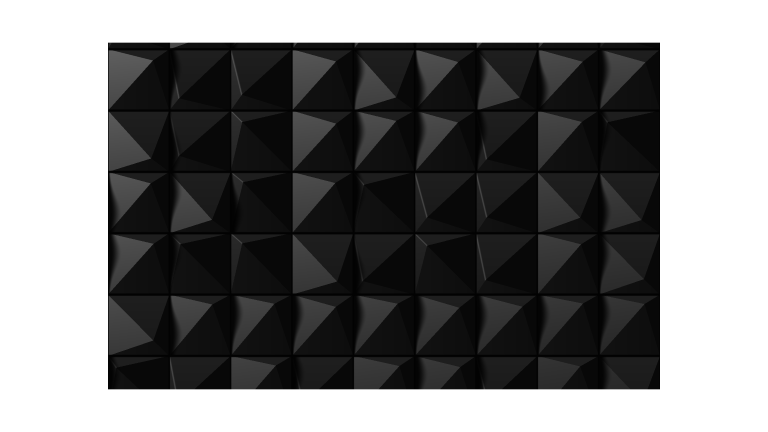
This pattern is drawn by a Shadertoy shader. Its source:

```glsl
float hash(vec2 p) {
    return fract(sin(dot(p, vec2(127.1, 311.7))) * 43758.5453);
}

// Off-centre pyramid tip inside a unit tile, leaning towards one corner
vec2 apexOf(vec2 cell) {
    bool right = hash(cell) < 0.58;
    bool top = hash(cell + 17.3) < (right ? 0.66 : 0.42);
    vec2 jitter = vec2(hash(cell + 5.1), hash(cell + 9.7)) - 0.5;
    return vec2(right ? 0.73 : 0.17, top ? 0.82 : 0.23) + 0.07 * jitter;
}

float tileTone(vec2 p) {
    vec2 grid = (p + vec2(0.639, 0.324)) / 0.142;
    vec2 cell = floor(grid), u = fract(grid);
    vec2 apex = apexOf(cell);

    // Height of each side's plane; the lowest one is the visible facet
    vec2 low = u / apex;
    vec2 high = (1.0 - u) / (1.0 - apex);
    float height = min(min(low.x, low.y), min(high.x, high.y));

    // Light from the upper left, fading across the wall
    float light = 0.25 - 0.07 * p.x + 0.12 * p.y;
    float tone = 0.03;
    if (height == low.x) tone = light * (apex.x > 0.5 ? 1.0 : 0.55) * (0.85 + 0.25 * u.y);
    else if (height == high.y) tone = 0.09 + 0.03 * u.y;
    else if (height == low.y) tone = 0.05 + 0.02 * (1.0 - u.x);

    // Thin glint on the ridge of left-leaning tiles
    if (apex.x < 0.5 && height == min(low.x, high.y)) {
        float ridge = abs(low.x - high.y) * apex.x;
        tone += 0.16 * (1.0 - smoothstep(0.0, 0.022, ridge));
    }

    // Soft bulging shadow thrown by a right-leaning neighbour
    vec2 caster = apexOf(cell - vec2(1.0, 0.0));
    if (caster.x > 0.5) {
        float off = (u.y - mix(0.5, caster.y, 0.6)) / 0.38;
        float reach = 0.03 + 0.2 * exp(-off * off);
        tone *= mix(0.08, 1.0, smoothstep(0.2 * reach, reach, u.x));
    }

    // Dark joints, heavier on the horizontal ones
    vec2 joint = min(u, 1.0 - u);
    tone *= smoothstep(0.004, 0.018, joint.x) * smoothstep(0.008, 0.028, joint.y);
    return max(tone, 0.008);
}

void mainImage(out vec4 fragColor, in vec2 fragCoord) {
    const int SAMPLES = 3;
    float sum = 0.0;
    for (int j = 0; j < SAMPLES; j++)
    for (int i = 0; i < SAMPLES; i++) {
        vec2 offset = (vec2(i, j) + 0.5) / float(SAMPLES) - 0.5;
        vec2 p = (fragCoord + offset - 0.5 * iResolution.xy) / iResolution.y;
        // Tiled panel on a white ground
        bool inside = all(lessThan(abs(p), vec2(0.639, 0.4016)));
        sum += inside ? tileTone(p) : 1.0;
    }
    fragColor = vec4(vec3(sum / float(SAMPLES * SAMPLES)), 1.0);
}
```
